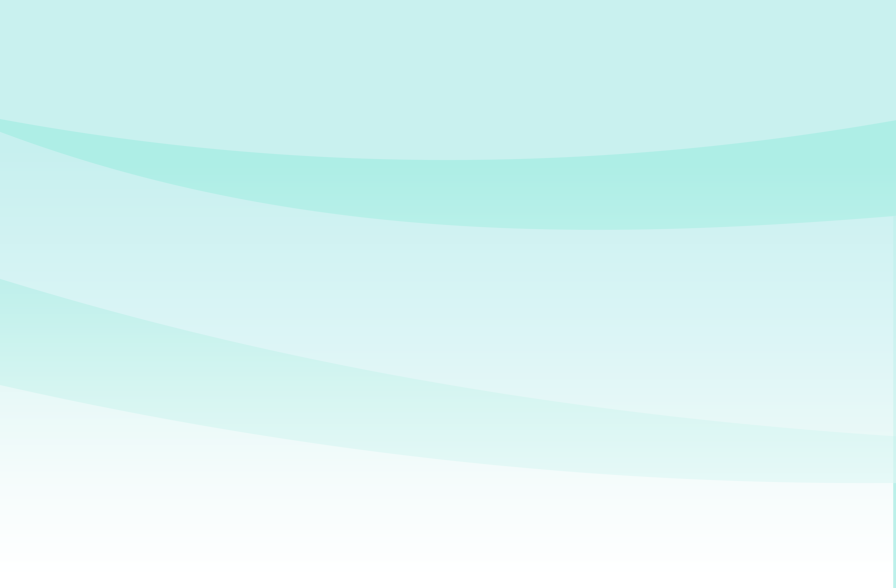
A WebGL 2 fragment shader for this background:

```glsl
#version 300 es
precision highp float;
// Pale aqua backdrop of stacked waves that fade to white at the bottom.
// Each wave edge is a cubic through four evenly spaced depths, and each
// layer has a vertical gradient painted over the one above it.

#define BAND_TOP    vec4(0.2024, 0.2645, 0.2645, 0.2044)
#define BAND_BOTTOM vec4(0.2242, 0.3552, 0.3909, 0.3671)
#define FOLD_TOP    vec4(0.4742, 0.6058, 0.6925, 0.7421)
#define FOLD_BOTTOM vec4(0.6548, 0.7500, 0.8056, 0.8214)
#define EDGE_PIXELS 0.8
#define RIM_WIDTH   0.003

uniform vec2 u_resolution;
out vec4 fragColor;

// Cubic through depths h at x = 0, 1/3, 2/3 and 1 (Newton differences).
float waveDepth(vec4 h, float x) {
    float s = 3.0 * x;
    vec3 d1 = h.yzw - h.xyz;
    vec2 d2 = d1.yz - d1.xy;
    float d3 = d2.y - d2.x;
    return h.x + s * (d1.x + (s - 1.0) * (d2.x / 2.0 + (s - 2.0) * d3 / 6.0));
}

// Smooth coverage of the area below a wave edge; depth grows downward.
float below(vec4 wave, vec2 p) {
    float soft = EDGE_PIXELS / u_resolution.y;
    return smoothstep(-soft, soft, p.y - waveDepth(wave, p.x));
}

float ramp(float from, float to, float v) {
    return clamp((v - from) / (to - from), 0.0, 1.0);
}

// Vertical gradient with three colours at three depths.
vec3 gradient(vec3 a, vec3 b, vec3 c, vec3 stops, float depth) {
    vec3 upper = mix(a, b, ramp(stops.x, stops.y, depth));
    return mix(upper, c, ramp(stops.y, stops.z, depth));
}

void main() {
    vec2 p = gl_FragCoord.xy / u_resolution;
    p.y = 1.0 - p.y;

    vec3 sky = vec3(0.788, 0.945, 0.937);
    vec3 band = mix(vec3(0.682, 0.933, 0.902), vec3(0.722, 0.941, 0.914),
                    ramp(0.28, 0.39, p.y));
    vec3 veil = gradient(vec3(0.780, 0.941, 0.937), vec3(0.863, 0.961, 0.965),
                         vec3(0.914, 0.975, 0.969), vec3(0.25, 0.58, 0.74), p.y);
    vec3 fold = gradient(vec3(0.749, 0.941, 0.922), vec3(0.835, 0.961, 0.945),
                         vec3(0.902, 0.976, 0.969), vec3(0.48, 0.66, 0.82), p.y);
    vec3 mist = gradient(vec3(0.902, 0.973, 0.969), vec3(0.961, 0.988, 0.986),
                         vec3(1.0), vec3(0.65, 0.82, 0.98), p.y);

    // Layers from top to bottom.
    vec3 color = mix(sky, band, below(BAND_TOP, p));
    color = mix(color, veil, below(BAND_BOTTOM, p));
    color = mix(color, fold, below(FOLD_TOP, p));
    float mistCover = below(FOLD_BOTTOM, p);
    color = mix(color, mist, mistCover);

    // Thin teal rim on the right side, strongest in the lowest layer.
    float soft = 0.5 / u_resolution.x;
    float rim = smoothstep(-soft, soft, p.x - 1.0 + RIM_WIDTH);
    rim *= below(BAND_BOTTOM, p) * mix(0.35, 0.85, mistCover);
    color = mix(color, vec3(0.690, 0.933, 0.902), rim);

    fragColor = vec4(color, 1.0);
}
```
